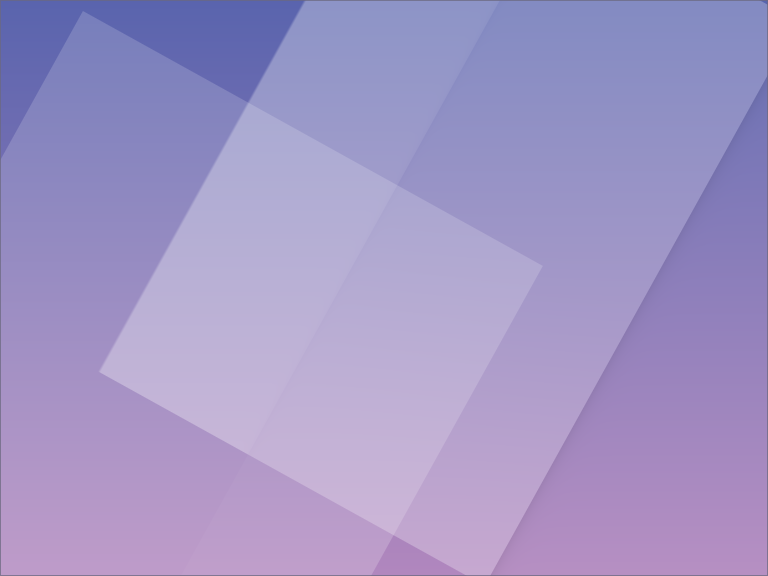
A Shadertoy shader for this background:

```glsl
// Overlapping translucent tilted panels over a blue-to-pink vertical gradient.

// Antialiased coverage: 1 where the distance d is positive.
float cover(float d) {
    return clamp(d * iResolution.y + 0.5, 0.0, 1.0);
}

// Coverage of the strip lo < x < hi.
float strip(float x, float lo, float hi) {
    return cover(x - lo) * cover(hi - x);
}

void mainImage(out vec4 fragColor, in vec2 fragCoord) {
    // Canvas heights, measured from the top left corner
    vec2 size = vec2(iResolution.x / iResolution.y, 1.0);
    vec2 p = fragCoord / iResolution.y;
    p.y = 1.0 - p.y;

    // Axes of the panels: q.x across the long bands, q.y along them
    float tilt = radians(29.0);
    vec2 q = vec2(p.x * cos(tilt) + p.y * sin(tilt),
                  p.y * cos(tilt) - p.x * sin(tilt));

    // Sky gradient, a little paler beyond the long band
    vec3 color = mix(vec3(0.350, 0.392, 0.680), vec3(0.694, 0.529, 0.745), p.y);
    float beyond = q.x - 1.229;
    color = mix(color, vec3(1.0), 0.07 * cover(beyond));
    color *= 1.0 - 0.07 * cover(beyond) * exp(-max(beyond, 0.0) * 90.0);

    // Long band, brighter on the left of its fold
    float fold = q.x - 0.7593;
    float band = strip(q.y, -0.639, 0.4814) * cover(1.229 - q.x)
               * smoothstep(-0.003, 0.003, q.x - 0.4635);
    float rightAlpha = mix(0.25, 0.275, smoothstep(-0.1, 0.4, q.y));
    float bandAlpha = mix(0.31, rightAlpha, cover(fold));
    bandAlpha -= 0.02 * exp(-abs(fold) * 180.0);
    color = mix(color, vec3(1.0), band * bandAlpha);

    // Wide panel reaching past the lower left corner
    float panel = strip(q.x, 0.1352, 1.0481) * cover(q.y + 0.0531);
    float panelAlpha = 0.17 + 0.025 * cover(fold) * cover(q.y - 0.4814);
    color = mix(color, vec3(1.0), panel * panelAlpha);

    // Hairline frame
    vec2 margin = min(p, size - p);
    float frame = cover(0.0016 - min(margin.x, margin.y));
    color = mix(color, vec3(0.42, 0.41, 0.50), 0.8 * frame);

    fragColor = vec4(color, 1.0);
}
```
